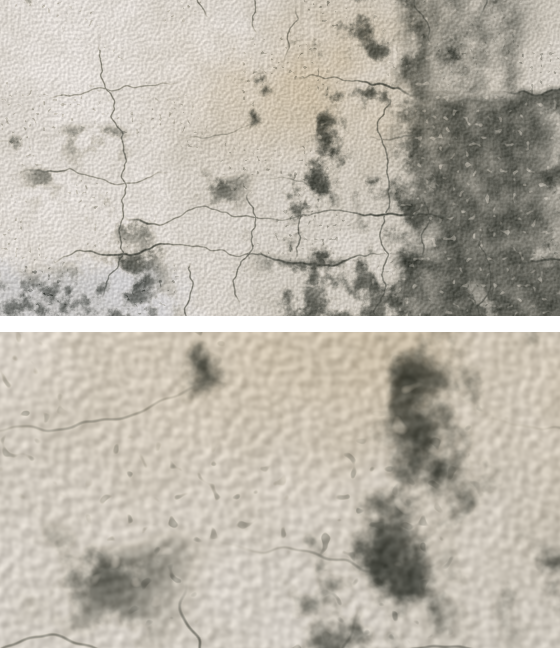
Top, the full canvas; bottom, a detail of the centre.
Write a WebGL 2 fragment shader that draws this texture.

```glsl
#version 300 es
precision highp float;
// Weathered pale plaster wall with soot stains, hairline cracks and damp grime.

#define PALE vec3(0.885, 0.865, 0.845)
#define SAND vec3(0.780, 0.757, 0.715)
#define ASH vec3(0.600, 0.588, 0.550)
#define SOOT vec3(0.250, 0.258, 0.230)
#define LEDGES 5
#define UPRIGHTS 7
#define CRACK_WIDTH 0.0016
#define GRAIN_SCALE 95.0
#define GRAIN_DEPTH 0.075

uniform vec2 u_resolution;
out vec4 fragColor;

float sq(float v) { return v * v; }

float hash(vec2 cell) {
    return fract(sin(dot(cell, vec2(127.1, 311.7))) * 43758.5);
}

float corner(vec2 cell, vec2 offset) {
    float angle = 6.2832 * hash(cell);
    return dot(vec2(cos(angle), sin(angle)), offset);
}

// Gradient noise, about -1 to 1
float gnoise(vec2 p) {
    vec2 i = floor(p), f = p - i;
    vec2 u = f * f * f * (f * (f * 6.0 - 15.0) + 10.0);
    vec2 e = vec2(1.0, 0.0);
    float low = mix(corner(i, f), corner(i + e.xy, f - e.xy), u.x);
    float high = mix(corner(i + e.yx, f - e.yx), corner(i + e.xx, f - e.xx), u.x);
    return 1.4 * mix(low, high, u.y);
}

float fbm(vec2 p) {
    float sum = 0.0, amp = 0.5;
    for (int i = 0; i < 5; i++) {
        sum += amp * gnoise(p);
        p = mat2(1.6, 1.2, -1.2, 1.6) * p + 7.3;
        amp *= 0.52;
    }
    return sum;
}

// Antialiased zero line of a field, even in width on steep parts
float hairline(float field, float width, float px) {
    float slope = length(vec2(dFdx(field), dFdy(field))) / px;
    return 1.0 - smoothstep(0.0, width + px, abs(field) / max(slope, 0.3));
}

float cover(float a, float b) { return 1.0 - (1.0 - a) * (1.0 - clamp(b, 0.0, 1.0)); }

vec3 grimeRamp(float g) {
    vec3 c = mix(PALE, SAND, clamp(g * 4.0, 0.0, 1.0));
    c = mix(c, ASH, clamp(g * 4.0 - 1.0, 0.0, 1.0));
    return mix(c, SOOT, clamp(g * 2.0 - 1.0, 0.0, 1.05));
}

void main() {
    float px = 1.0 / u_resolution.y;
    vec2 p = gl_FragCoord.xy * px;
    float broad = fbm(p * 2.3 + 3.1);
    float mottle = fbm(p * 5.5 + 11.0);
    float detail = fbm(p * 15.0 + 27.0);
    float streak = gnoise(vec2(p.x * 17.0 + broad, p.y * 1.6));
    vec2 q = p + vec2(0.10 * mottle + 0.04 * detail, 0.06 * broad + 0.05 * detail);

    // Clean wall, dirtier toward the middle
    float wall = 0.07 + 0.13 * smoothstep(0.45, 1.1, p.x) + 0.17 * broad + 0.10 * detail;
    wall += 0.07 * max(streak, 0.0) * smoothstep(0.3, 1.0, p.x);

    // Damp mass on the right, its tall run-off column and the worn panel above
    float mass = smoothstep(1.26, 1.42, q.x) * (1.0 - smoothstep(0.67, 0.72, q.y));
    mass *= 1.0 - 0.65 * smoothstep(1.68, 1.76, q.x) * smoothstep(0.05, 0.2, q.y);
    mass *= 1.0 - 0.65 * smoothstep(0.22, 0.42, mottle + 0.4 * detail);
    float column = (0.72 + 0.3 * streak) * exp(-sq((q.x - 1.33) / 0.055));
    float panel = smoothstep(1.36, 1.42, q.x) * (1.0 - smoothstep(1.62, 1.70, q.x));
    panel *= (0.42 + 0.4 * detail) * smoothstep(0.68, 0.74, q.y);
    float soot = cover(cover(clamp(mass, 0.0, 1.0), column), panel);

    // Mouldy patches, dense along the foot of the wall
    float foot = (1.0 - smoothstep(0.08, 0.27, p.y)) * smoothstep(0.7, 1.0, p.x);
    float bias = -0.29 + 0.33 * exp(-sq((p.x - 1.12) / 0.32)) + 0.27 * foot;
    float mould = fbm(p * vec2(5.5, 4.2) + 41.0) + 0.45 * detail + bias;
    soot = cover(soot, 0.9 * smoothstep(0.12, 0.45, mould));

    // Long cracks with soot hanging below them
    float crack = 0.0;
    for (int i = 0; i < LEDGES; i++) {
        float k = float(i);
        float level = 0.17 + 0.135 * k + 0.11 * fbm(vec2(p.x * 2.6, k * 7.3 + 0.4));
        float drop = level - p.y;
        float shown = smoothstep(-0.12, 0.12, gnoise(vec2(p.x * 1.9, k * 3.17 + 0.6)));
        float gate = smoothstep(-0.05, 0.4, gnoise(vec2(p.x * 3.6, k * 5.71 + 0.3)) + 0.5 * (p.x - 1.0));
        float hang = smoothstep(-0.025, 0.012, drop) * exp(-sq(drop / 0.085));
        soot = cover(soot, 0.85 * gate * hang * smoothstep(-0.12, 0.22, mottle + 0.6 * detail + 0.04));
        crack = max(crack, shown * (0.5 + 0.45 * gate) * hairline(drop, CRACK_WIDTH * (1.0 + gate), px));
    }

    // Short upright branches
    for (int i = 0; i < UPRIGHTS; i++) {
        float k = float(i);
        float place = 0.3 + 0.2 * k + 0.12 * hash(vec2(k, 4.0));
        float field = p.x - place - 0.13 * fbm(vec2(p.y * 3.2, k * 9.1 + 0.5));
        float shown = smoothstep(0.05, 0.25, gnoise(vec2(p.y * 2.4, k * 4.37 + 0.2)));
        crack = max(crack, 0.62 * shown * hairline(field, CRACK_WIDTH, px));
    }

    // Grime level, with pits on the wall and bare flecks in the soot
    float depth = 0.81 + 0.38 * detail + 0.22 * mottle + 0.11 * streak;
    float grime = mix(wall, depth, soot);
    float pits = smoothstep(0.42, 0.65, gnoise(p * 68.0)) * smoothstep(0.02, 0.35, mottle + 0.1);
    grime += 0.28 * pits * (1.0 - soot);
    grime -= 0.30 * soot * smoothstep(0.38, 0.7, gnoise(p * 47.0 + 5.0));

    // Bluish peeling corner at lower left
    float peel = (1.0 - smoothstep(0.10, 0.19, q.y)) * (1.0 - smoothstep(0.48, 0.64, q.x));
    grime += peel * (0.13 + 0.45 * smoothstep(-0.05, 0.35, detail + 0.5 * mottle));
    grime = mix(grime, max(grime, 0.93), crack);

    // Colour, stains and plaster relief
    vec3 color = grimeRamp(clamp(grime, 0.0, 1.05));
    float rust = exp(-sq((p.x - 1.02) / 0.38) - sq((p.y - 0.74) / 0.26));
    color *= mix(vec3(1.0), vec3(1.01, 0.97, 0.90), rust * clamp(0.6 + 1.5 * broad, 0.0, 1.0));
    color *= mix(vec3(1.0), vec3(0.98, 1.0, 1.045), peel);
    vec2 g = p * GRAIN_SCALE;
    float relief = gnoise(g) - gnoise(g + vec2(0.4, -0.4)) + 0.45 * gnoise(p * 150.0 + 8.0);
    color += GRAIN_DEPTH * relief * (1.0 - 0.25 * soot);
    fragColor = vec4(clamp(color, 0.0, 1.0), 1.0);
}
```
